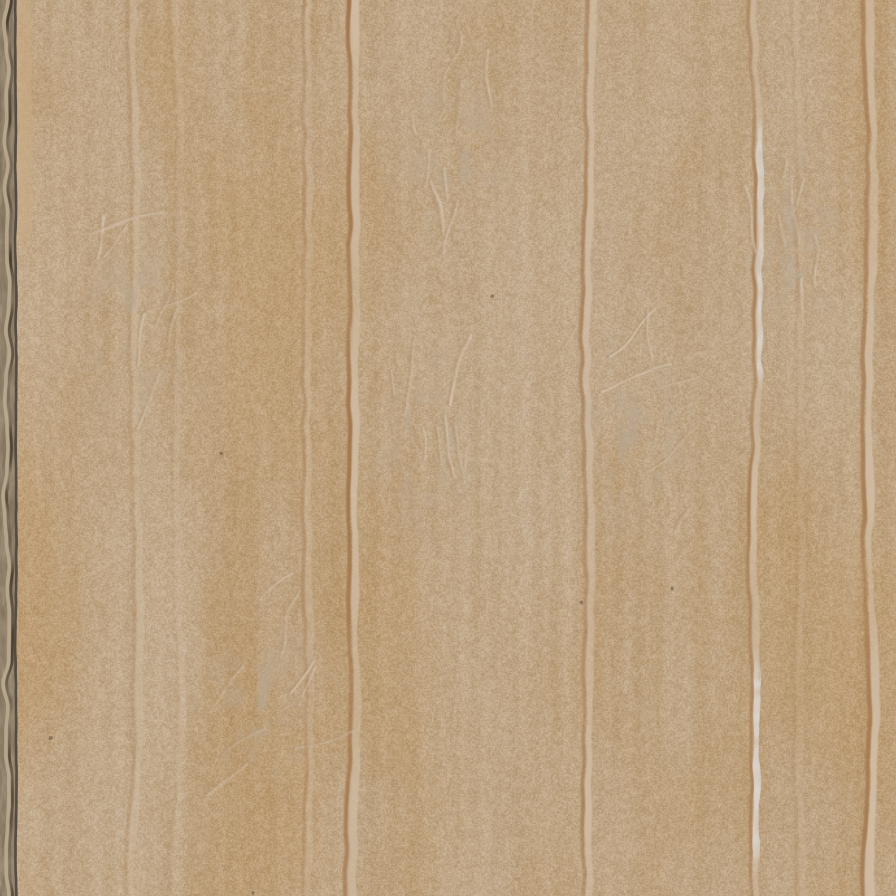
Write a WebGL 2 fragment shader that draws this texture.

```glsl
#version 300 es
precision highp float;
// Worn tan cardboard with vertical creases, faint flutes and a torn left edge.
uniform vec2 u_resolution;
out vec4 fragColor;

float hash(vec2 p) {
    vec3 q = fract(vec3(p.xyx) * 0.1031);
    q += dot(q, q.yzx + 33.33);
    return fract((q.x + q.y) * q.z);
}
float noise(vec2 p) {
    vec2 i = floor(p), f = fract(p);
    f = f * f * (3.0 - 2.0 * f);
    return mix(mix(hash(i), hash(i + vec2(1, 0)), f.x),
               mix(hash(i + vec2(0, 1)), hash(i + vec2(1, 1)), f.x), f.y);
}
float fbm(vec2 p) {
    float sum = 0.0;
    for (float amp = 0.5; amp > 0.05; amp *= 0.5) {
        sum += amp * noise(p);
        p = p * 2.03 + 17.3;
    }
    return sum;
}
float segment(vec2 p, vec2 a, vec2 b) {
    vec2 d = b - a;
    return length(p - a - d * clamp(dot(p - a, d) / dot(d, d), 0.0, 1.0));
}
// Soft band centred on zero
float band(float d, float halfWidth, float soft) {
    return 1.0 - smoothstep(halfWidth - soft, halfWidth + soft, abs(d));
}

// Paper with gentle stains, vertical streaks, flutes and grain
vec3 paper(vec2 p) {
    float stain = fbm(p * vec2(7.0, 3.0) + 4.0);
    vec3 color = mix(vec3(0.734, 0.610, 0.452), vec3(0.752, 0.661, 0.545),
                     smoothstep(0.18, 0.76, stain));
    float streak = noise(vec2(p.x * 60.0, p.y * 3.0)) - 0.5;
    float flute = cos(6.2832 * (p.x * 44.0 + 0.3 * noise(p * vec2(4.0, 60.0))));
    color += vec3(0.020, 0.028, 0.040) * streak;
    color += vec3(0.010, 0.013, 0.018) * flute * noise(p * vec2(6.0, 9.0) + 8.0);
    color += vec3(0.030, 0.040, 0.054) * (noise(p * vec2(260.0, 210.0)) - 0.5);
    color += vec3(0.085, 0.094, 0.110) * (noise(p * 690.0 + 31.0) - 0.5);
    return color;
}

// Long folds: x, shadow strength, highlight strength, width
vec3 addCreases(vec3 color, vec2 p, float px) {
    vec4 creases[8] = vec4[8](
        vec4(0.149, 0.25, 0.55, 0.0042), vec4(0.341, 0.40, 0.45, 0.0040),
        vec4(0.391, 1.00, 0.95, 0.0046), vec4(0.655, 0.75, 0.95, 0.0043),
        vec4(0.842, 0.80, 0.95, 0.0038), vec4(0.973, 0.80, 0.95, 0.0048),
        vec4(0.890, 0.15, 0.28, 0.0040), vec4(0.197, 0.12, 0.25, 0.0040));
    for (int i = 0; i < 8; i++) {
        vec4 c = creases[i];
        float id = float(i);
        float wobble = 0.011 * (noise(vec2(p.y * 5.0, id * 7.0)) - 0.5)
                     + 0.003 * (noise(vec2(p.y * 40.0, id * 7.0 + 3.0)) - 0.5);
        float d = p.x - c.x - wobble;
        float wear = 0.55 + 0.45 * noise(vec2(p.y * 9.0, id + 50.0));
        float swell = c.w * (0.6 + 0.7 * noise(vec2(p.y * 24.0, id + 70.0)));
        float shade = band(d + c.w * 0.8, swell * 0.6, 0.0011 + px);
        float shine = band(d - c.w * 0.6, swell * 0.9, 0.0008 + px);
        color = mix(color, vec3(0.63, 0.46, 0.30), shade * c.y * wear);
        color = mix(color, vec3(0.82, 0.74, 0.645), shine * c.z * wear);
        if (i == 4) { // White torn fibres
            float torn = band(p.y - 0.72, 0.14, 0.02) + band(p.y - 0.15, 0.11, 0.02);
            float ragged = 0.0018 + 0.0025 * noise(vec2(p.y * 70.0, 2.0));
            float fibres = band(d - 0.003, ragged, px) * torn;
            color = mix(color, vec3(0.86, 0.84, 0.82), fibres * (0.4 + 0.6 * noise(p * 110.0)));
        }
    }
    return color;
}

// Scuffed patches holding short wrinkles, then a few dark specks
vec3 addWear(vec3 color, vec2 p, float px) {
    vec2 patches[6] = vec2[6](vec2(0.48, 0.51), vec2(0.51, 0.83), vec2(0.89, 0.74),
                              vec2(0.29, 0.22), vec2(0.15, 0.64), vec2(0.71, 0.50));
    vec2 bend = p + 0.02 * (vec2(noise(p * 22.0), noise(p * 22.0 + 40.0)) - 0.5);
    float rough = smoothstep(0.38, 0.66, fbm(p * vec2(75.0, 45.0)));
    for (int i = 0; i < 6; i++) {
        vec2 q = (p - patches[i]) / vec2(0.05, 0.09);
        color = mix(color, vec3(0.715, 0.655, 0.58), 0.55 * rough * exp(-dot(q, q)));
        for (int j = 0; j < 8; j++) {
            vec2 id = vec2(i, j) + 5.0;
            vec2 a = patches[i] + (vec2(hash(id), hash(id + 20.0)) - 0.5) * vec2(0.11, 0.24);
            float slant = i > 2 ? 1.1 * hash(id + 40.0) : 0.4 * hash(id + 40.0) - 0.2;
            vec2 b = a + (0.02 + 0.06 * hash(id + 60.0)) * vec2(slant, 1.0 - 0.7 * abs(slant));
            float lit = band(segment(bend, a, b), 0.0012, 0.0007 + px);
            float dim = band(segment(bend + vec2(0.003, 0.0), a, b), 0.0015, 0.0012 + px);
            float broken = 0.4 + 0.6 * noise(p * 60.0);
            color = mix(color, vec3(0.66, 0.54, 0.41), 0.4 * dim * broken);
            color = mix(color, vec3(0.84, 0.78, 0.70), lit * broken * (0.3 + 0.6 * hash(id + 80.0)));
        }
        vec2 spot = vec2(hash(vec2(i, 91)), hash(vec2(i, 95)));
        float speck = length(p - spot) + 0.002 * noise(p * 400.0);
        color = mix(color, vec3(0.45, 0.39, 0.30), 0.7 * band(speck, 0.003, px));
    }
    return color;
}

// Exposed layers at the left: pale liner, fluted core, dark gap, chipped lip
vec3 addTornEdge(vec3 color, vec2 p, float px) {
    float chip = 0.003 * (fbm(vec2(p.y * 22.0, 6.0)) - 0.5);
    float lip = band(p.x - 0.027 - chip, 0.009, 0.002);
    color = mix(color, vec3(0.79, 0.67, 0.52), lip * mix(0.1, 0.6, smoothstep(0.72, 0.74, p.y)));
    vec3 core = mix(vec3(0.47, 0.41, 0.33), vec3(0.66, 0.60, 0.51), fbm(p * vec2(240.0, 60.0)));
    float wave = 0.007 + 0.008 * (noise(vec2(p.y * 38.0, 12.0)) - 0.5);
    core = mix(core, vec3(0.75, 0.69, 0.58), 0.8 * band(p.x - wave, 0.002, px));
    float gap = band(p.x - wave - 0.004, 0.0015, px) * noise(vec2(p.y * 45.0, 3.0));
    core = mix(core, vec3(0.28, 0.24, 0.18), gap);
    core = mix(core, vec3(0.29, 0.26, 0.23), 0.85 * band(p.x - 0.0178 - chip, 0.0016, px));
    return mix(color, core, 1.0 - smoothstep(-px, px, p.x - 0.0192 - chip));
}

void main() {
    vec2 p = gl_FragCoord.xy / u_resolution;
    float px = 0.7 / u_resolution.x;
    vec3 color = addWear(addCreases(paper(p), p, px), p, px);
    fragColor = vec4(addTornEdge(color, p, px), 1.0);
}
```
